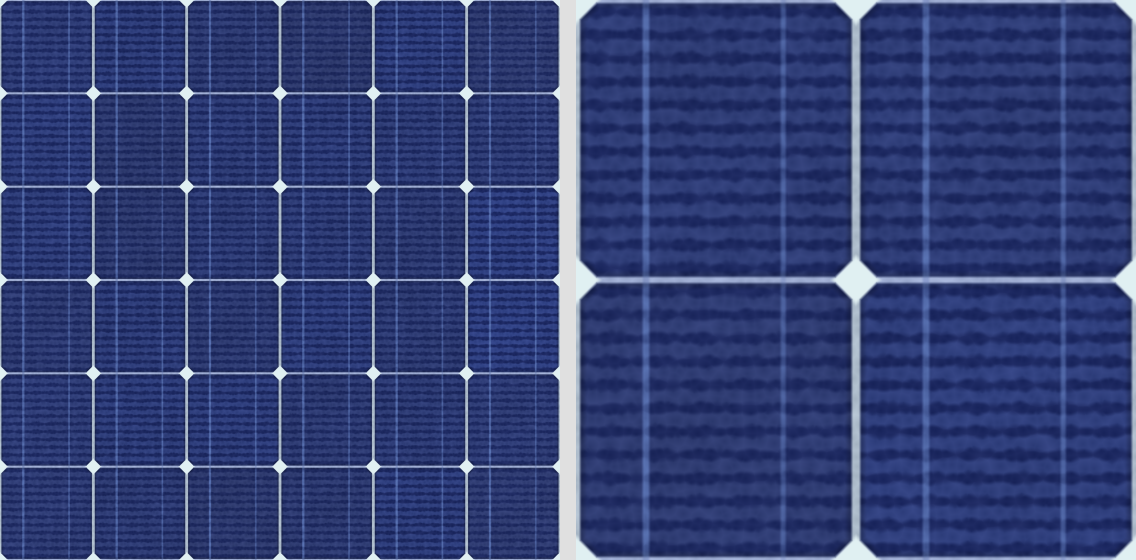
Left, the full canvas; right, a detail of the centre.
Reproduce this texture procedurally as a three.js fragment shader.

```glsl
// Solar panel: six by six blue silicon cells with chamfered corners, contact lines and busbars.
varying vec2 vUv;

const float CELLS = 6.0;
const float SOFT = 0.007; // edge half-width in cell units

float hash(vec2 p) {
  p = fract(p * vec2(0.1031, 0.1137));
  p += dot(p, p.yx + 33.33);
  return fract((p.x + p.y) * p.x * 71.7);
}

// Distance to the nearest scattered point, wrapped every n units
float cellular(vec2 p, float n) {
  vec2 base = floor(p);
  float nearest = 2.0;
  for (int y = -1; y <= 1; y++) {
    for (int x = -1; x <= 1; x++) {
      vec2 site = base + vec2(float(x), float(y));
      vec2 id = mod(site, n);
      vec2 point = site + vec2(hash(id + 3.0), hash(id + 47.0));
      nearest = min(nearest, length(p - point));
    }
  }
  return nearest;
}

// Coverage of a line, from its distance and half-width
float line(float d, float halfWidth) {
  return 1.0 - smoothstep(halfWidth - SOFT, halfWidth + SOFT, abs(d));
}

void main() {
  vec2 grid = vUv * CELLS;
  vec2 id = mod(floor(grid), CELLS);
  vec2 cell = fract(grid);
  vec2 edge = min(cell, 1.0 - cell);
  float tone = hash(id + 11.0);
  float columnTone = hash(vec2(id.x + 5.0, 71.0));

  // Silicon with fine grain and slow unevenness
  float grain = cellular(vUv * vec2(150.0), 150.0) - 0.45;
  vec2 turn = vUv * 6.2832;
  float drift = sin(turn.x * 5.0 + 2.0 * sin(turn.y * 3.0)) * sin(turn.y * 7.0 + sin(turn.x * 4.0));
  vec3 silicon = mix(vec3(0.195, 0.245, 0.455), vec3(0.185, 0.250, 0.500), tone);

  // Twelve dark contact lines per cell, slightly ragged
  float ragged = 0.05 * sin(turn.x * 37.0 + id.y * 2.0) + 0.12 * grain;
  float stripe = abs(fract(cell.y * 12.0) - 0.5);
  float dark = 1.0 - smoothstep(0.08, 0.34, stripe + ragged);
  vec3 color = mix(silicon, vec3(0.105, 0.150, 0.365), dark * (0.82 + 0.18 * tone));
  color *= 0.95 + 0.06 * tone + 0.05 * columnTone + 0.025 * drift;
  color += grain * vec3(0.045, 0.045, 0.055);

  // Two busbars, the right one thinner and fainter
  float left = line(cell.x - 0.25, 0.012);
  float right = line(cell.x - 0.74, 0.009) * (0.7 + 0.3 * tone);
  float bus = max(left, right) * (0.85 + 0.3 * grain);
  color = mix(color, vec3(0.35, 0.45, 0.70), bus * (1.0 - 0.25 * dark));

  // Darker rim inside each cell
  float chamfer = (edge.x + edge.y - 0.085) * 0.7071;
  float inside = min(min(edge.x - 0.015, edge.y - 0.011), chamfer);
  color *= mix(0.80, 1.0, smoothstep(0.004, 0.028, inside));

  // Pale gaps: greyish upright, lavender across, crossed by faint busbar ends
  vec3 across = mix(vec3(0.64, 0.70, 0.85), vec3(0.45, 0.53, 0.76), 0.6 * bus);
  vec3 upright = vec3(0.70, 0.76, 0.82);
  vec3 gap = mix(across, upright, smoothstep(-0.01, 0.01, edge.y - edge.x));
  gap *= 0.97 + 0.08 * hash(id + 29.0) * sin(cell.x * 3.1416) * sin(cell.y * 3.1416);
  gap += 0.08 * grain;

  // White backing shows as a diamond where four corners meet
  gap = mix(gap, vec3(0.88, 0.94, 0.95), 1.0 - smoothstep(0.07, 0.10, edge.x + edge.y));
  color = mix(gap, color, smoothstep(-SOFT, SOFT, inside));

  gl_FragColor = vec4(color, 1.0);
}
```
